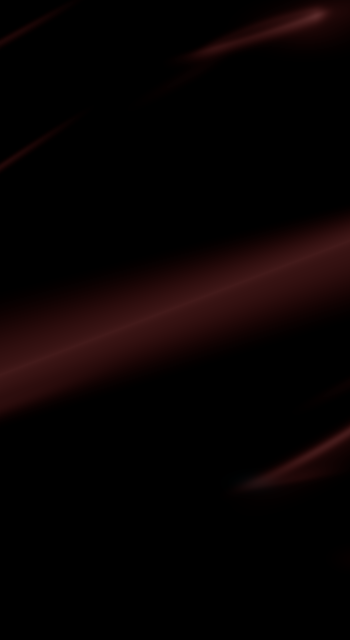
Reproduce this background procedurally as a WebGL 2 fragment shader.

```glsl
#version 300 es
precision highp float;
// Dark red light rays on black: one broad diagonal beam with a bright ridge,
// plus thin curved streaks and soft glows near the corners. All light is
// summed as one intensity and then mapped to a deep red tint.

uniform vec2 u_resolution;
out vec4 fragColor;

// Height of the straight line through the left and right canvas edges.
float lineY(float x, float left, float right) {
    return mix(left, right, x);
}

// Soft elliptical spot.
float glow(vec2 p, vec2 center, vec2 radius) {
    vec2 q = (p - center) / radius;
    return exp(-dot(q, q));
}

// Curved ray from a to b; soft = falloff above and below, fade = end lengths.
float streak(vec2 p, vec2 a, vec2 b, float bend, vec2 soft, vec2 fade) {
    float t = (p.x - a.x) / (b.x - a.x);
    float d = p.y - mix(a.y, b.y, t) - 4.0 * bend * t * (1.0 - t);
    float q = d / (d > 0.0 ? soft.x : soft.y);
    float ends = smoothstep(0.0, fade.x, t) * smoothstep(0.0, fade.y, 1.0 - t);
    return exp(-q * q) * ends;
}

// Broad beam: soft edges on both sides of a narrow ridge.
float beam(vec2 p) {
    float ridge = lineY(p.x, 0.414, 0.624);
    float top = lineY(p.x, 0.556, 0.688);
    float bottom = lineY(p.x, 0.323, 0.487);
    float above = smoothstep(0.0, 0.9, (top - p.y) / (top - ridge));
    float below = smoothstep(0.0, 0.85, (p.y - bottom) / (ridge - bottom));
    float crest = exp(-abs(p.y - ridge) / 0.013);
    return 0.2 * above * below + 0.065 * crest;
}

float upperRightRays(vec2 p) {
    float light = 0.15 * streak(p, vec2(0.44, 0.899), vec2(0.96, 0.985), -0.005,
                                vec2(0.007, 0.012), vec2(0.4, 0.12));
    light += 0.09 * streak(p, vec2(0.52, 0.904), vec2(0.94, 0.986), 0.013,
                           vec2(0.008, 0.014), vec2(0.25, 0.1));
    light += 0.04 * streak(p, vec2(0.3, 0.81), vec2(0.68, 0.925), 0.0,
                           vec2(0.012, 0.012), vec2(0.7, 0.3));
    light += 0.10 * glow(p, vec2(0.87, 0.957), vec2(0.13, 0.032));
    light += 0.06 * glow(p, vec2(0.91, 0.981), vec2(0.05, 0.012));
    return light + 0.09 * glow(p, vec2(1.0, 0.99), vec2(0.12, 0.03));
}

float lowerRightRays(vec2 p) {
    vec2 tip = vec2(0.6, 0.22);
    vec2 end = vec2(1.1, 0.363);
    float light = 0.16 * streak(p, tip, end, -0.013, vec2(0.009, 0.010), vec2(0.6, 0.01));
    light += 0.11 * streak(p, tip, end, -0.013, vec2(0.016, 0.042), vec2(0.75, 0.01));
    light += 0.07 * streak(p, vec2(0.64, 0.232), vec2(1.05, 0.272), 0.0,
                           vec2(0.014, 0.007), vec2(0.35, 0.5));
    light += 0.05 * streak(p, vec2(0.78, 0.34), vec2(1.1, 0.43), 0.0,
                           vec2(0.010, 0.012), vec2(0.8, 0.01));
    return light + 0.03 * glow(p, vec2(1.02, 0.127), vec2(0.07, 0.02));
}

float leftRays(vec2 p) {
    vec2 soft = vec2(0.006, 0.008);
    float light = 0.12 * streak(p, vec2(-0.1, 0.903), vec2(0.3, 1.024), 0.0, soft, vec2(0.01, 0.7));
    light += 0.14 * streak(p, vec2(-0.1, 0.702), vec2(0.31, 0.848), 0.002, soft, vec2(0.01, 0.8));
    light += 0.06 * streak(p, vec2(-0.1, 0.342), vec2(0.4, 0.441), 0.0,
                           vec2(0.014, 0.014), vec2(0.01, 0.9));
    return light;
}

// Deep red that gains a little green and blue as it brightens.
vec3 redTint(float light) {
    float pale = pow(light, 1.7);
    return vec3(light, pale, pale);
}

void main() {
    vec2 p = gl_FragCoord.xy / u_resolution;
    float light = beam(p) + upperRightRays(p) + lowerRightRays(p) + leftRays(p);
    // Remove the faint tails so the background stays black.
    light = max(light - 0.004, 0.0);
    vec3 coolHaze = vec3(0.0, 0.03, 0.035) * glow(p, vec2(0.73, 0.245), vec2(0.06, 0.014));
    fragColor = vec4(redTint(light) + coolHaze, 1.0);
}
```
